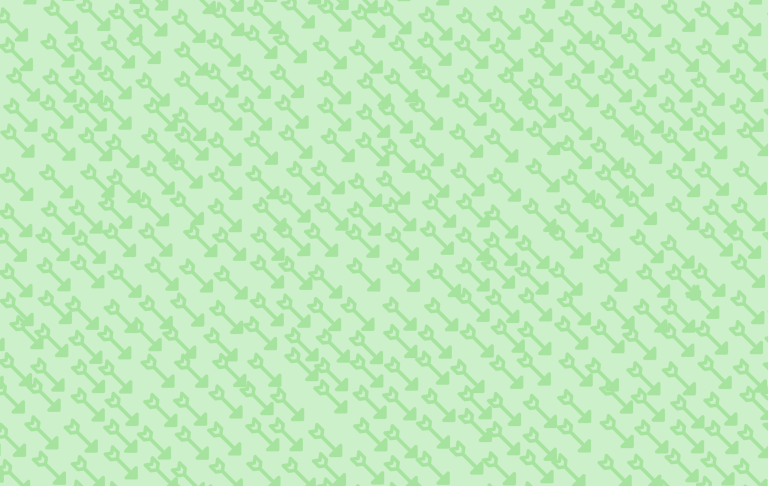
Write a WebGL 2 fragment shader that draws this pattern.

```glsl
#version 300 es
precision highp float;

uniform vec2 u_resolution;
out vec4 outColor;

vec2 hash2(vec2 p) {
    vec3 q = fract(vec3(p.xyx) * vec3(0.1031, 0.1030, 0.0973));
    q += dot(q, q.yzx + 33.33);
    return fract((q.xx + q.yz) * q.zy);
}

float gradientDot(vec2 corner, vec2 p) {
    float angle = 6.2832 * hash2(corner + 50.0).x;
    return dot(vec2(cos(angle), sin(angle)), p - corner);
}

float gradientNoise(vec2 p) {
    vec2 i = floor(p), f = p - i;
    vec2 w = f * f * f * (f * (f * 6.0 - 15.0) + 10.0);
    float low = mix(gradientDot(i, p), gradientDot(i + vec2(1, 0), p), w.x);
    float high = mix(gradientDot(i + vec2(0, 1), p), gradientDot(i + 1.0, p), w.x);
    return mix(low, high, w.y);
}

float segment(vec2 p, vec2 a, vec2 b) {
    vec2 pa = p - a, ba = b - a;
    return length(pa - ba * clamp(dot(pa, ba) / dot(ba, ba), 0.0, 1.0));
}

// Arrow along +x, mirrored about its shaft
float arrow(vec2 p) {
    p.y = abs(p.y);

    float shaft = segment(p, vec2(-0.2, 0.0), vec2(0.4, 0.0)) - 0.053;

    // Solid head with rounded corners
    float fill = max((p.x + p.y - 0.56) * 0.7071, 0.36 - p.x);
    float rim = min(segment(p, vec2(0.56, 0.0), vec2(0.36, 0.20)),
                    segment(p, vec2(0.36, 0.0), vec2(0.36, 0.20))) - 0.05;
    float head = min(fill, rim);

    // Outlined chevron of feathers
    vec2 backTip = vec2(-0.54, 0.145), frontTip = vec2(-0.315, 0.145);
    float feathers = segment(p, backTip, vec2(-0.43, 0.0));
    feathers = min(feathers, segment(p, backTip, frontTip));
    feathers = min(feathers, segment(p, frontTip, vec2(-0.2, 0.0))) - 0.05;

    return min(shaft, min(head, feathers));
}

void main() {
    // One unit is a column width: 22 columns, about 15 rows
    vec2 p = gl_FragCoord.xy / u_resolution.x * 22.0;
    vec2 cellSize = vec2(1.0, 0.917);
    vec2 cell = floor(p / cellSize);
    float d = 10.0;

    for (int y = -1; y <= 1; y++) {
        for (int x = -1; x <= 1; x++) {
            vec2 id = cell + vec2(x, y);
            // Slow drift across the field plus a small scatter
            vec2 drift = vec2(gradientNoise(id * 0.37), gradientNoise(id * 0.37 + 31.7));
            vec2 scatter = hash2(id + 7.0) - 0.5;
            vec2 q = p - (id + 0.5) * cellSize - 0.45 * drift - 0.28 * scatter;
            // Point toward the lower right
            d = min(d, arrow(vec2(q.x - q.y, q.x + q.y) * 0.7071));
        }
    }

    float pixel = 22.0 / u_resolution.x;
    float ink = 1.0 - smoothstep(-0.7 * pixel, 0.7 * pixel, d);
    vec3 paleMint = vec3(0.80, 0.94, 0.79);
    vec3 leafGreen = vec3(0.65, 0.89, 0.62);
    outColor = vec4(mix(paleMint, leafGreen, ink), 1.0);
}
```
